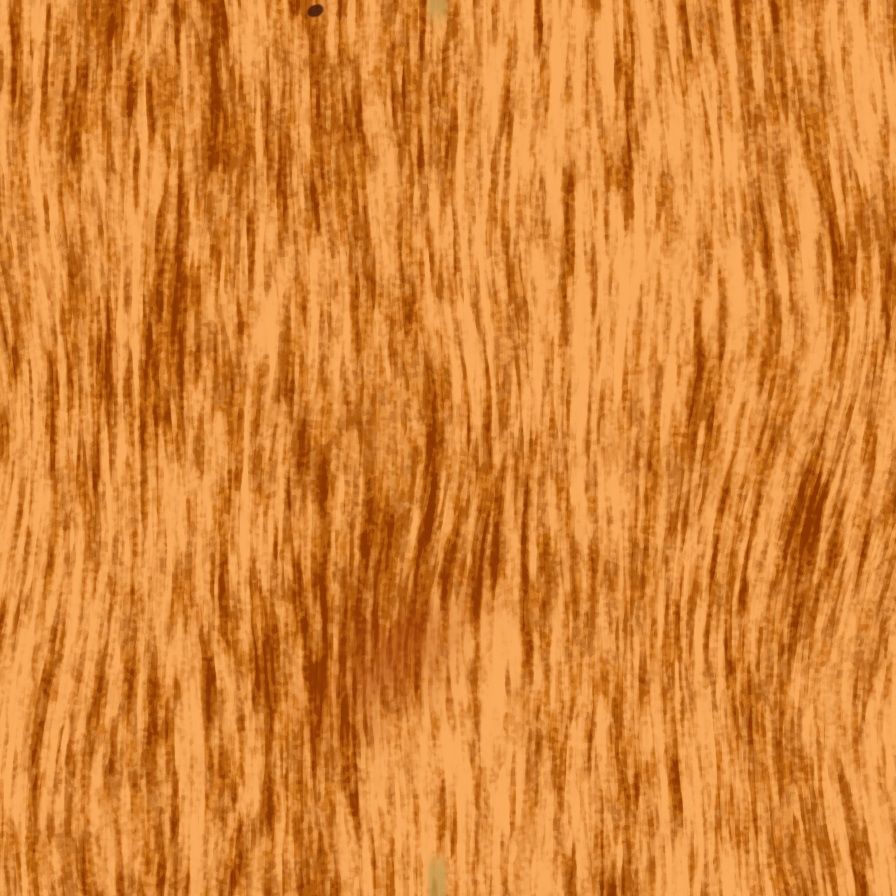
Give the GLSL for this texture, as a WebGL 2 fragment shader.

```glsl
#version 300 es
precision highp float;
// Oiled wood with fine upright grain: stretched cellular noise at several scales
// is summed to a unit-variance tone, which a colour ramp then shades.
// Layered sines bend the fibres; soft ellipses add stains, a seam and a nick.

#define FIBRE_CELLS vec2(150.0, 15.0)
#define LINE_CELLS vec2(112.0, 4.0)
#define FINE_CELLS vec2(245.0, 42.0)
#define BROAD_CELLS vec2(11.0, 5.0)
#define GRAIN_CELLS vec2(230.0, 230.0)
#define WAVE 0.0035
#define LEAN 0.27
#define STAIN_DEPTH 1.0
#define BRIGHTNESS 0.10
#define SOFTNESS 5.0

uniform vec2 u_resolution;
out vec4 fragColor;

const vec3 UMBER = vec3(0.55, 0.21, 0.00);
const vec3 RUST  = vec3(0.70, 0.36, 0.05);
const vec3 AMBER = vec3(0.82, 0.47, 0.13);
const vec3 DULL  = vec3(0.78, 0.46, 0.18);
const vec3 HONEY = vec3(0.89, 0.56, 0.25);
const vec3 CREAM = vec3(0.98, 0.67, 0.36);
const vec3 KNOT  = vec3(0.66, 0.29, 0.07);
const vec3 SEAM  = vec3(0.76, 0.61, 0.32);
const vec3 NICK  = vec3(0.25, 0.10, 0.03);

vec3 hash3(vec2 cell, float seed) {
    vec3 h = fract(vec3(cell.xyx + seed * 17.3) * vec3(0.1031, 0.1030, 0.0973));
    h += dot(h, h.yxz + 33.33);
    return fract((h.xxy + h.yzz) * h.zyx);
}

// Soft cellular noise with mean 0 and variance 1
float cellNoise(vec2 p, float seed) {
    vec2 base = floor(p);
    float sum = 0.0, power = 0.0;
    for (int y = -1; y <= 1; y++) {
        for (int x = -1; x <= 1; x++) {
            vec2 cell = base + vec2(x, y);
            vec3 h = hash3(cell, seed);
            vec2 d = cell + h.xy - p;
            float w = exp(-SOFTNESS * dot(d, d));
            sum += w * (h.z - 0.5) * 3.464;
            power += w * w;
        }
    }
    return sum / sqrt(power + 1e-6);
}

// Soft tilted ellipse, 1 at its centre
float blob(vec2 p, vec2 centre, vec2 radius, float angle) {
    float c = cos(angle), s = sin(angle);
    vec2 d = p - centre;
    d = vec2(c * d.x + s * d.y, c * d.y - s * d.x) / radius;
    return exp(-dot(d, d));
}

// Bends upright fibres: small waves, and a strong lean near the right edge
vec2 bendFibres(vec2 p) {
    float wave = sin(p.y * 9.0 + p.x * 14.0) + 0.6 * sin(p.y * 17.0 - p.x * 23.0 + 1.7);
    float lean = blob(p, vec2(0.95, 0.45), vec2(0.18, 0.33), 0.0) * (p.y - 0.45)
               + 0.5 * blob(p, vec2(0.50, 0.42), vec2(0.10, 0.18), 0.0) * (p.y - 0.42)
               + 0.6 * blob(p, vec2(0.02, 0.30), vec2(0.12, 0.30), 0.0) * (p.y - 0.30);
    return vec2(p.x + WAVE * wave - LEAN * lean, p.y);
}

vec3 woodRamp(float u, float dullness) {
    vec3 c = mix(UMBER, RUST, smoothstep(0.0, 0.15, u));
    c = mix(c, mix(AMBER, DULL, dullness), smoothstep(0.15, 0.42, u));
    c = mix(c, HONEY, smoothstep(0.40, 0.68, u));
    return mix(c, CREAM, smoothstep(0.66, 1.0, u));
}

void main() {
    vec2 p = gl_FragCoord.xy / u_resolution;
    vec2 q = bendFibres(p);

    // Grain layers; the squared weights sum to about 1
    float broad = cellNoise(q * BROAD_CELLS, 5.0);
    float tone = 0.60 * cellNoise(q * FIBRE_CELLS, 1.0)
               + 0.48 * cellNoise(q * LINE_CELLS, 2.0)
               + 0.42 * cellNoise(q * FINE_CELLS, 3.0)
               + 0.34 * broad
               + 0.24 * cellNoise(p * GRAIN_CELLS, 4.0);

    // Stains: a diagonal smear, a knot and a leaning dark streak
    vec2 ragged = p + 0.012 * vec2(broad, cellNoise(q * vec2(45.0, 20.0), 6.0));
    float smear = blob(ragged, vec2(0.42, 0.30), vec2(0.30, 0.10), 0.5);
    float knot = blob(ragged, vec2(0.44, 0.26), vec2(0.085, 0.05), 0.6);
    float streak = blob(ragged, vec2(0.90, 0.45), vec2(0.15, 0.025), 1.2);
    float pale = blob(p, vec2(0.80, 0.62), vec2(0.10, 0.35), 0.0);
    tone += BRIGHTNESS + 0.35 * pale
          - STAIN_DEPTH * (0.55 * smear + 0.5 * knot + 0.9 * streak);

    // Logistic curve spreads the tone evenly over the ramp
    float u = 1.0 / (1.0 + exp(-1.702 * tone));
    float dullness = smoothstep(-0.8, 0.8, cellNoise(p * vec2(70.0, 40.0), 7.0));
    vec3 colour = woodRamp(u, dullness);
    colour = mix(colour, KNOT, 0.6 * knot);

    // Pale seam ends at the top and bottom edges, and one small nick
    float seam = 1.0 - smoothstep(0.007, 0.013, abs(p.x - 0.488));
    float seamEnd = 1.0 - smoothstep(0.025, 0.055, min(p.y, 1.02 - p.y));
    colour = mix(colour, SEAM, 0.75 * seam * seamEnd);
    float nick = smoothstep(0.25, 0.6, blob(p, vec2(0.352, 0.988), vec2(0.010, 0.007), 0.4));
    colour = mix(colour, NICK, 0.85 * nick);

    fragColor = vec4(colour, 1.0);
}
```
